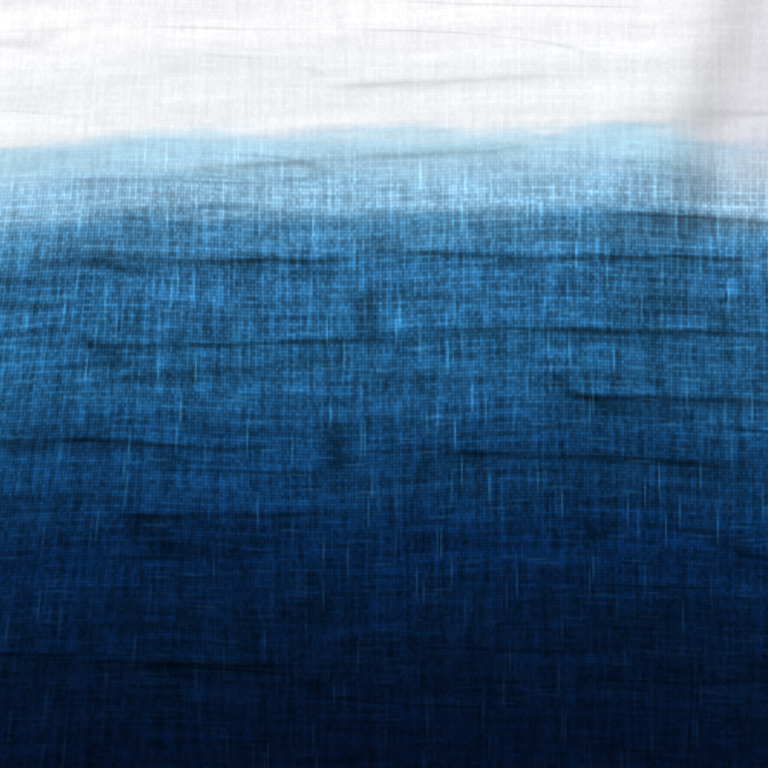
Reproduce this texture procedurally as a Shadertoy shader.

```glsl
#define THREADS 222.0       // threads across the cloth
#define WEAVE_DEPTH 0.10    // shade between crossing threads
#define STREAK_GAIN 0.34    // contrast of uneven threads
#define FLECK_GAIN 0.36     // contrast of single crossings
#define SLUB_GAIN 0.20      // brightness of thick pale threads
#define CREASE_GAIN 0.36    // darkness of the long wrinkles
#define RIPPLE_GAIN 0.24    // darkness of the small wrinkles
#define DYE_WOBBLE 0.018    // raggedness of the dye front
#define STOPS 11
#define CREASES 12

// Dye colour: depth below the top, then red, green, blue
const vec4 DYE[STOPS] = vec4[STOPS](
    vec4(0.000, 0.97, 0.97, 0.98), vec4(0.154, 0.94, 0.95, 0.96),
    vec4(0.190, 0.68, 0.83, 0.91), vec4(0.252, 0.56, 0.75, 0.87),
    vec4(0.300, 0.27, 0.50, 0.66), vec4(0.350, 0.17, 0.39, 0.56),
    vec4(0.470, 0.13, 0.35, 0.52), vec4(0.600, 0.065, 0.23, 0.39),
    vec4(0.720, 0.03, 0.14, 0.28), vec4(0.850, 0.02, 0.09, 0.19),
    vec4(1.000, 0.015, 0.065, 0.155));

// Wrinkles: centre x, depth, half length, slope
const vec4 CREASE[CREASES] = vec4[CREASES](
    vec4(0.29, 0.338, 0.18, -0.01), vec4(0.34, 0.446, 0.26, -0.03),
    vec4(0.76, 0.432, 0.28, 0.01), vec4(0.76, 0.335, 0.28, 0.02),
    vec4(0.91, 0.286, 0.14, 0.06), vec4(0.16, 0.578, 0.24, 0.03),
    vec4(0.78, 0.598, 0.25, 0.05), vec4(0.28, 0.671, 0.15, 0.01),
    vec4(0.18, 0.862, 0.26, 0.03), vec4(0.88, 0.521, 0.18, 0.02),
    vec4(0.47, 0.206, 0.26, -0.05), vec4(0.57, 0.104, 0.16, -0.04));

float hash(vec2 p) {
    vec3 q = fract(vec3(p.xyx) * 0.1031);
    q += dot(q, q.yzx + 33.33);
    return fract((q.x + q.y) * q.z);
}

float noise(vec2 p) {
    vec2 i = floor(p), f = fract(p);
    f = f * f * (3.0 - 2.0 * f);
    return mix(mix(hash(i), hash(i + vec2(1, 0)), f.x),
               mix(hash(i + vec2(0, 1)), hash(i + vec2(1, 1)), f.x), f.y);
}

float fbm(vec2 p) {
    float sum = 0.0, gain = 0.5;
    for (int i = 0; i < 4; i++) {
        sum += gain * noise(p);
        p = p * 2.03 + 17.1;
        gain *= 0.5;
    }
    return sum;
}

vec3 dyeColor(float depth) {
    vec3 color = DYE[0].yzw;
    for (int i = 1; i < STOPS; i++)
        color = mix(color, DYE[i].yzw, smoothstep(DYE[i - 1].x, DYE[i].x, depth));
    return color;
}

// Thick thread pieces; x runs across the threads, y along them
float slubs(vec2 p, float pieces) {
    float row = floor(p.x);
    float along = p.y * pieces + 9.0 * hash(vec2(row, 3.0));
    float pick = hash(vec2(row, floor(along)) + 41.0);
    float taper = sin(3.14159 * fract(along));
    return smoothstep(0.88, 1.0, pick) * taper * smoothstep(0.0, 0.4, 0.5 - abs(fract(p.x) - 0.5));
}

// Signed shading: dark groove with a soft lit lip above
float creases(vec2 p) {
    float shade = 0.0;
    for (int i = 0; i < CREASES; i++) {
        vec4 c = CREASE[i];
        float x = p.x - c.x;
        float wave = 0.016 * (fbm(vec2(p.x * 7.0, c.y * 80.0)) - 0.47);
        float d = p.y - c.y - c.w * x - wave;
        float fade = 1.0 - smoothstep(0.55, 1.0, abs(x) / c.z);
        fade *= 0.5 + 0.7 * noise(vec2(p.x * 18.0, c.y * 50.0));
        shade += fade * (0.8 * exp(-d * d / 0.000012) + 0.5 * exp(-abs(d - 0.004) / 0.012)
                         - 0.35 * exp(-pow((d + 0.012) / 0.008, 2.0)));
    }
    return shade;
}

// Small scattered wrinkles along the contour lines of stretched noise
float ripples(vec2 p) {
    float level = noise(vec2(p.x * 3.5, p.y * 24.0 - p.x) + 57.0) - 0.5;
    float groove = 1.0 - smoothstep(0.0, 0.075, abs(level));
    return groove * smoothstep(0.45, 0.75, noise(vec2(p.x * 7.0, p.y * 32.0) + 91.0));
}

void mainImage(out vec4 fragColor, in vec2 fragCoord) {
    vec2 uv = fragCoord / iResolution.xy;
    vec2 p = vec2(uv.x, 1.0 - uv.y);

    // Dye front with its raised right side and ragged bleed
    float sides = 0.028 * exp(-p.x * 9.0) + 0.018 * smoothstep(0.86, 1.0, p.x);
    float bump = 0.010 * exp(-pow((p.x - 0.79) / 0.10, 2.0));
    float ragged = fbm(vec2(p.x * 11.0, p.y * 60.0)) - 0.47;
    float depth = p.y - sides + bump + DYE_WOBBLE * ragged * 1.8;
    vec3 color = dyeColor(depth);
    float dyed = smoothstep(0.16, 0.36, depth);

    // Broad folds, wrinkles and the slanting fold at the right
    float bands = fbm(vec2(p.x * 3.5, p.y * 38.0 + p.x * 2.0)) - 0.47;
    color *= 1.0 + bands * mix(0.10, 0.38, dyed);
    float fold = p.x - 0.965 + 0.28 * p.y;
    float foldFade = 1.0 - smoothstep(0.35, 0.60, p.y);
    color *= 1.0 - 0.12 * foldFade * exp(-pow(fold / 0.045, 2.0));
    float blush = smoothstep(-0.07, 0.10, fold) * (1.0 - smoothstep(0.20, 0.33, p.y));
    color = mix(color, vec3(0.80, 0.79, 0.84), 0.55 * blush);
    float wrinkles = CREASE_GAIN * creases(p) + RIPPLE_GAIN * ripples(p);
    color *= 1.0 - mix(0.25, 1.0, dyed) * wrinkles;

    // Cloth coordinates, leaning near the left edge
    float lean = 0.12 * (1.0 - smoothstep(0.0, 0.35, p.x));
    vec2 cloth = p + vec2(lean * (p.y - 0.5), 0.004 * sin(p.x * 11.0));
    vec2 thread = cloth * THREADS;
    float detail = clamp(iResolution.y / (2.0 * THREADS), 0.0, 1.0);

    // Plain weave, uneven yarn and single flecks
    vec2 ridge = cos(6.28318 * thread);
    float weave = 0.5 * (ridge.x + ridge.y) * detail;
    float warp = noise(vec2(thread.x, cloth.y * 24.0)) - 0.5;
    float weft = noise(vec2(cloth.x * 18.0, thread.y) + 71.0) - 0.5;
    float fleck = noise(thread * vec2(1.2, 1.0) + 133.0) - 0.5;
    float grain = WEAVE_DEPTH * weave + STREAK_GAIN * (warp + 0.85 * weft) + FLECK_GAIN * fleck;
    color *= 1.0 + grain * mix(0.09, 1.0, dyed);

    // Pale slubs catch the light within the dyed cloth
    float slub = slubs(vec2(thread.x, cloth.y), 18.0) + 0.6 * slubs(vec2(thread.y, cloth.x), 24.0);
    float lit = smoothstep(0.15, 0.24, depth) * (1.0 - 0.75 * smoothstep(0.45, 0.95, p.y));
    color += SLUB_GAIN * slub * lit * vec3(0.50, 0.90, 1.0);

    fragColor = vec4(clamp(color, 0.0, 1.0), 1.0);
}
```
